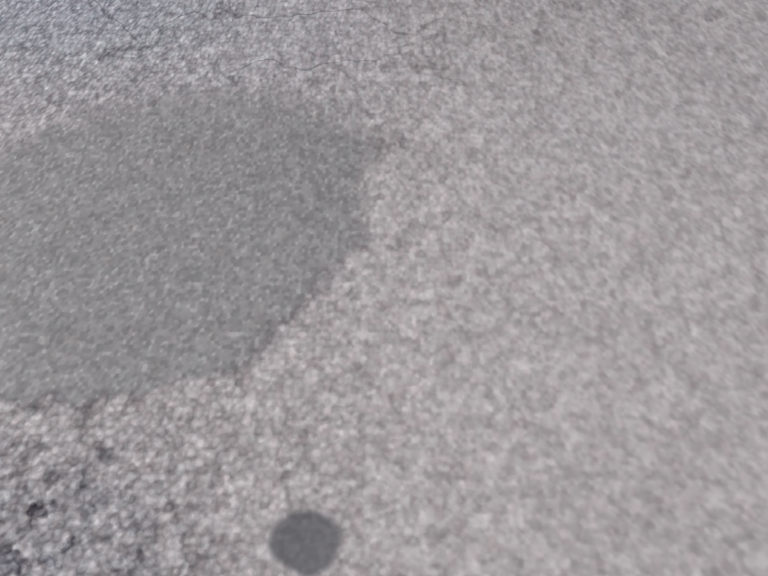
This texture is drawn by a WebGL 1 fragment shader. Its source:

```glsl
precision highp float;
uniform vec2 u_resolution;

float hash(vec2 p) {
  vec3 q = fract(vec3(p.xyx) * 0.1031);
  q += dot(q, q.yzx + 33.33);
  return fract((q.x + q.y) * q.z);
}

float noise(vec2 p) {
  vec2 i = floor(p), f = fract(p);
  f = f * f * (3.0 - 2.0 * f);
  return mix(mix(hash(i), hash(i + vec2(1, 0)), f.x),
             mix(hash(i + vec2(0, 1)), hash(i + vec2(1, 1)), f.x), f.y);
}

float fbm(vec2 p) {
  float sum = 0.0, amp = 0.5;
  for (int i = 0; i < 4; i++) {
    sum += amp * noise(p);
    p = mat2(1.6, 1.2, -1.2, 1.6) * p + 7.3;
    amp *= 0.5;
  }
  return sum / 0.9375;
}

// Blended random stones: x is brightness, y is tint, z is coverage
vec3 stones(vec2 p, float sharpness) {
  vec2 cell = floor(p);
  vec3 sum = vec3(0.0);
  for (int j = -1; j <= 1; j++) {
    for (int i = -1; i <= 1; i++) {
      vec2 c = cell + vec2(float(i), float(j));
      vec2 center = c + 0.15 + 0.7 * vec2(hash(c + 3.1), hash(c + 41.7));
      vec2 v = p - center;
      float w = exp(-sharpness * dot(v, v));
      sum += w * vec3(hash(c + 91.3), hash(c + 17.9), 1.0);
    }
  }
  return vec3(sum.xy / max(sum.z, 0.001) - 0.5, sum.z);
}

// Signed distance to the line ab, positive on its left
float side(vec2 p, vec2 a, vec2 b) {
  vec2 e = normalize(b - a);
  return dot(p - a, vec2(-e.y, e.x));
}

float patchDistance(vec2 p) {
  float d = side(p, vec2(0.0, 0.750), vec2(0.25, 0.838));
  d = max(d, side(p, vec2(0.25, 0.838), vec2(0.40, 0.855)));
  d = max(d, side(p, vec2(0.40, 0.855), vec2(0.52, 0.835)));
  d = max(d, side(p, vec2(0.52, 0.835), vec2(0.61, 0.795)));
  d = max(d, side(p, vec2(0.61, 0.795), vec2(0.648, 0.74)));
  d = max(d, side(p, vec2(0.648, 0.74), vec2(0.635, 0.59)));
  d = max(d, side(p, vec2(0.635, 0.59), vec2(0.43, 0.372)));
  d = max(d, side(p, vec2(0.43, 0.372), vec2(0.24, 0.308)));
  return max(d, side(p, vec2(0.24, 0.308), vec2(0.0, 0.305)));
}

float crack(vec2 p, float width) {
  return 1.0 - smoothstep(0.0, width, abs(fbm(p) - 0.5));
}

void main() {
  vec2 p = gl_FragCoord.xy / u_resolution.y;

  // Ground coordinates shrink with distance up the view
  float scale = 1.1 - 0.6 * p.y;
  vec2 ground = vec2((p.x - 0.66) / scale, -log(scale) / 0.6);
  vec2 warp = vec2(fbm(p * 22.0), fbm(p * 22.0 + 31.0)) - 0.5;
  float d = patchDistance(p + 0.04 * warp);
  float lower = 1.0 - smoothstep(0.50, 0.66, p.y);
  float inside = 1.0 - smoothstep(mix(-0.035, -0.010, lower), mix(0.025, 0.008, lower), d);
  float outside = 1.0 - inside;
  float focus = 1.0 - smoothstep(0.15, 1.25, p.x);
  float farLeft = smoothstep(0.72, 1.0, p.y) * (1.0 - smoothstep(0.1, 0.85, p.x));
  float nearLeft = (1.0 - smoothstep(0.05, 0.36, p.y)) * (1.0 - smoothstep(0.05, 0.5, p.x));

  // Broad light across the road
  vec3 color = mix(vec3(0.655, 0.632, 0.640), vec3(0.620, 0.600, 0.610), smoothstep(0.5, 1.0, p.y));
  color = mix(color, vec3(0.610, 0.612, 0.645), farLeft);
  color = mix(color, vec3(0.580, 0.568, 0.585), nearLeft);
  color += 0.03 * (fbm(p * 5.0 + 4.0) - 0.5);
  vec3 tone = vec3(0.545, 0.537, 0.546) + 0.03 * (0.35 - p.x) + 0.03 * (fbm(p * 7.0) - 0.5);
  color = mix(color, tone, inside);

  // Aggregate: coarse outside, fine within the patch
  vec3 coarse = stones(ground * 75.0 + 20.0, mix(3.2, 6.0, focus));
  vec3 fine = stones(ground.yx * 122.0 + 60.0, mix(3.0, 5.0, focus));
  float gaps = 1.0 - smoothstep(0.2, 0.9, coarse.z);
  float clumps = fbm(ground * 30.0 + 8.0) - 0.5;
  float relief = 0.14 * coarse.x + 0.11 * fine.x + 0.12 * clumps - 0.06 * (gaps - 0.3) * focus;
  relief *= mix(0.8, 1.05, focus) + 0.4 * nearLeft + 0.1 * farLeft;
  float patchGrain = 0.11 * fine.x + 0.04 * coarse.x + 0.04 * clumps;
  color += mix(relief, patchGrain, inside);
  color += vec3(0.016, -0.006, -0.008) * coarse.y * (1.0 - 0.5 * inside);
  color += 0.04 * smoothstep(0.32, 0.46, fine.x) * focus;

  // Weathered cracks in the far and near left corners
  float farCrack = crack(vec2(p.x * 8.0, p.y * 14.0) + 2.0, 0.03);
  float farMask = smoothstep(0.78, 0.9, p.y) * (1.0 - smoothstep(0.45, 1.15, p.x));
  color -= 0.10 * farCrack * farMask * outside;
  float pits = smoothstep(0.52, 0.72, fbm(p * 34.0 + 11.0));
  color -= vec3(0.17, 0.165, 0.15) * pits * nearLeft * outside;
  color -= 0.08 * crack(p * 9.0 + 5.0, 0.04) * nearLeft * outside;
  color -= 0.07 * pits * smoothstep(0.88, 1.0, p.y) * smoothstep(0.6, 1.0, p.x);

  // Shadow along the lower rim and the right tip
  float broken = smoothstep(0.25, 0.6, fbm(p * 18.0 + 19.0));
  float rim = exp(-pow((d - 0.002) / 0.010, 2.0));
  color -= vec3(0.105, 0.102, 0.098) * rim * lower * mix(0.3, 1.0, broken);
  vec2 tip = (p - vec2(0.665, 0.75)) * vec2(22, 32);
  color -= 0.08 * broken * exp(-dot(tip, tip));

  // Short fissure rising above the dark spot
  float fissure = abs(p.x - 0.497 - 0.07 * warp.x);
  float span = smoothstep(0.11, 0.15, p.y) * (1.0 - smoothstep(0.22, 0.36, p.y));
  color -= 0.09 * span * (1.0 - smoothstep(0.001, 0.011, fissure));

  // Dark round spot
  float spot = length((p - vec2(0.533, 0.059) + 0.018 * warp) / vec2(0.063, 0.058));
  vec3 tar = vec3(0.425, 0.42, 0.435) + 0.05 * fine.x + 0.03 * coarse.x;
  color = mix(color, tar, 1.0 - smoothstep(0.82, 1.12, spot));

  gl_FragColor = vec4(clamp(color, 0.0, 1.0), 1.0);
}
```
